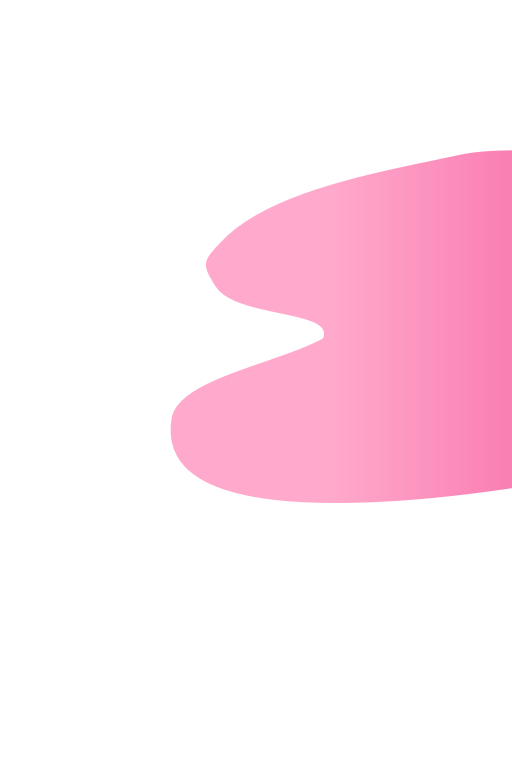
Write a Shadertoy shader that draws this background.

```glsl
// A two-lobed pink ribbon enters a white field from the right edge.
// Its outline is a chain of cubic curves, turned into a signed distance
// for smooth edges, and filled with a horizontal gradient.

const vec2  ARTBOARD   = vec2(512.0, 768.0);  // grid spanning the whole canvas
const int   STEPS      = 20;                  // line pieces per curve
const vec3  PAPER      = vec3(1.0);
const vec3  PINK_LIGHT = vec3(1.0, 0.667, 0.8);
const vec3  PINK_DEEP  = vec3(0.98, 0.495, 0.7);
const float FADE_START = 328.0;
const float FADE_END   = 512.0;

// Distance to the outline so far: x = squared distance, y = inside sign
void addSegment(vec2 p, vec2 a, vec2 b, inout vec2 field) {
    vec2 edge = b - a;
    vec2 toP = p - a;
    vec2 gap = toP - edge * clamp(dot(toP, edge) / max(dot(edge, edge), 1e-6), 0.0, 1.0);
    field.x = min(field.x, dot(gap, gap));

    // Flip the sign at each crossing of a ray running to the right
    if ((a.y > p.y) != (b.y > p.y)) {
        float crossX = a.x + edge.x * (p.y - a.y) / edge.y;
        if (p.x < crossX) field.y = -field.y;
    }
}

vec2 cubicPoint(vec2 a, vec2 b, vec2 c, vec2 d, float t) {
    float s = 1.0 - t;
    return s * s * s * a + 3.0 * s * s * t * b + 3.0 * s * t * t * c + t * t * t * d;
}

// Adds one curve and moves the pen to its end
void curveTo(vec2 p, inout vec2 pen, vec2 b, vec2 c, vec2 d, inout vec2 field) {
    vec2 start = pen;
    for (int i = 1; i <= STEPS; i++) {
        vec2 next = i == STEPS ? d : cubicPoint(start, b, c, d, float(i) / float(STEPS));
        addSegment(p, pen, next, field);
        pen = next;
    }
}

// Signed distance to the ribbon, negative inside
float ribbonDistance(vec2 p) {
    vec2 start = vec2(520.0, 617.7);
    vec2 pen = start;
    vec2 field = vec2(1e9, 1.0);

    // Upper lobe
    curveTo(p, pen, vec2(498.0, 617.7), vec2(478.0, 617.0), vec2(460.0, 613.2), field);
    curveTo(p, pen, vec2(385.0, 597.0), vec2(268.0, 578.0), vec2(220.0, 525.0), field);
    curveTo(p, pen, vec2(203.0, 507.0), vec2(201.0, 504.0), vec2(216.0, 481.0), field);
    // Notch
    curveTo(p, pen, vec2(235.0, 452.0), vec2(323.0, 457.0), vec2(324.0, 435.0), field);
    curveTo(p, pen, vec2(324.0, 432.0), vec2(324.0, 430.0), vec2(321.0, 428.5), field);
    // Lower lobe
    curveTo(p, pen, vec2(274.0, 404.0), vec2(182.0, 389.0), vec2(172.0, 352.0), field);
    curveTo(p, pen, vec2(160.0, 290.0), vec2(224.0, 265.0), vec2(335.0, 265.0), field);
    curveTo(p, pen, vec2(398.0, 265.0), vec2(460.0, 272.0), vec2(520.0, 281.0), field);
    // Closing side, beyond the canvas
    addSegment(p, pen, start, field);

    return field.y * sqrt(field.x);
}

void mainImage(out vec4 fragColor, in vec2 fragCoord) {
    vec2 p = fragCoord / iResolution.xy * ARTBOARD;
    float pixel = ARTBOARD.y / iResolution.y;

    float fade = clamp((p.x - FADE_START) / (FADE_END - FADE_START), 0.0, 1.0);
    vec3 pink = mix(PINK_LIGHT, PINK_DEEP, fade);

    float coverage = clamp(0.5 - ribbonDistance(p) / pixel, 0.0, 1.0);
    fragColor = vec4(mix(PAPER, pink, coverage), 1.0);
}
```
